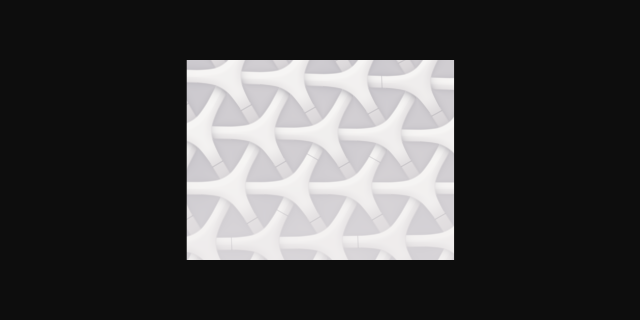
Give the GLSL for this pattern, as a WebGL 2 fragment shader.

```glsl
#version 300 es
precision highp float;
// A pale lattice of three-armed struts woven over each other, in a panel on black.
// Nodes sit on a triangular grid; each arm dives beneath the neighbouring node,
// so the node nearest to a point is always drawn last.

uniform vec2 u_resolution;
out vec4 outColor;

// Layout, in canvas heights
const vec2 PANEL_MIN = vec2(0.5833, 0.1875);
const vec2 PANEL_MAX = vec2(1.4193, 0.8125);
const vec2 GRID_ORIGIN = vec2(0.7266, 0.4115);
const vec2 PITCH = vec2(0.1975, 0.2);
const float CONVERGE = 0.087;    // rows draw together to the right
const float LEAN = 0.008;        // upper rows drift to the left

// Strut shape, in grid pitches
const float ARM_LENGTH = 0.95;
const float ROOT_WIDTH = 0.135;
const float TIP_WIDTH = 0.098;
const float FILLET = 0.05;
const float SEAM_AT = 0.56;
const float SEAM_WIDTH = 0.010;

const vec3 BLACK = vec3(0.05);
const vec3 WHITE = vec3(0.965, 0.96, 0.955);
const vec3 PALE = vec3(0.85, 0.835, 0.845);
const vec3 GAP = vec3(0.80, 0.79, 0.81);
const vec3 SHADOW = vec3(0.60, 0.59, 0.62);
const vec3 HAZE = vec3(0.93, 0.915, 0.92);

const vec2 LIGHT = vec2(-0.5, 0.866);
const float ROW_HEIGHT = 0.8660254;
const vec2 ARMS[3] = vec2[3](vec2(-1.0, 0.0), vec2(0.5, 0.8660254), vec2(0.5, -0.8660254));

float hash(vec2 p) {
  return fract(sin(dot(p, vec2(127.1, 311.7))) * 43758.5453);
}

float noise(vec2 p) {
  vec2 i = floor(p), f = fract(p);
  f = f * f * (3.0 - 2.0 * f);
  return mix(mix(hash(i), hash(i + vec2(1, 0)), f.x),
             mix(hash(i + vec2(0, 1)), hash(i + vec2(1, 1)), f.x), f.y);
}

vec2 nodePosition(vec2 id) {
  return vec2(id.x + 0.5 * id.y, id.y * ROW_HEIGHT);
}

// Three tapered arms joined by a smooth minimum
float strutDistance(vec2 p) {
  float sum = 0.0;
  for (int i = 0; i < 3; i++) {
    float t = clamp(dot(p, ARMS[i]), 0.0, ARM_LENGTH);
    float width = mix(ROOT_WIDTH, TIP_WIDTH, smoothstep(0.0, 0.55, t));
    sum += exp(-(length(p - ARMS[i] * t) - width) / FILLET);
  }
  return -FILLET * log(max(sum, 1e-20));
}

// Rounded shading, a dimmer lower arm and faint joints
vec3 strutColor(vec2 p, float d, vec2 id) {
  float slope = (strutDistance(p + LIGHT * 0.02) - d) / 0.02;
  float rim = smoothstep(-0.13, 0.0, d);
  float dim = smoothstep(0.25, 0.65, dot(p, ARMS[2]));
  float tone = 0.18 - 0.45 * slope * rim + 0.65 * dim + 0.16 * (hash(id) - 0.5);
  tone += 0.25 * smoothstep(-0.025, 0.0, d);
  vec3 color = mix(WHITE, PALE, clamp(tone, 0.0, 1.0));
  for (int i = 0; i < 3; i++) {
    float present = i == 2 ? 0.3 : 0.25 * step(0.8, hash(id + float(i) * 7.3));
    float offset = abs(dot(p, ARMS[i]) - SEAM_AT - 0.05 * (hash(id + 3.1) - 0.5));
    color = mix(color, SHADOW, present * (1.0 - smoothstep(0.0, SEAM_WIDTH * 2.0, offset)));
  }
  return color;
}

vec3 lattice(vec2 uv, float pixel) {
  vec2 q = uv - GRID_ORIGIN;
  q.y /= 1.0 - CONVERGE * q.x;
  q.x += LEAN * q.y / PITCH.y;
  q /= PITCH;
  float aa = pixel / PITCH.x;
  vec2 cell = floor(vec2(q.x - 0.5 * q.y / ROW_HEIGHT, q.y / ROW_HEIGHT));

  // Nearest node and nearest strut edge
  vec2 topId = cell;
  float nearest = 1e3, edge = 1e3;
  for (int k = 0; k < 16; k++) {
    vec2 id = cell + vec2(k % 4 - 1, k / 4 - 1);
    vec2 p = q - nodePosition(id);
    if (length(p) < nearest) { nearest = length(p); topId = id; }
    edge = min(edge, strutDistance(p));
  }

  // Gap behind, then arms passing under the nearest node
  float depth = mix(0.5, 1.0, smoothstep(0.3, 0.7, uv.y));
  vec3 color = mix(GAP, PALE, 0.6 * noise(q * 1.7 + 5.0));
  color = mix(color, SHADOW, 0.22 * depth * exp(-max(edge, 0.0) / 0.05));
  for (int k = 0; k < 16; k++) {
    vec2 id = cell + vec2(k % 4 - 1, k / 4 - 1);
    if (id == topId) continue;
    vec2 p = q - nodePosition(id);
    float d = strutDistance(p);
    color = mix(color, strutColor(p, d, id), 1.0 - smoothstep(-aa, aa, d));
  }

  // Contact shadow, deepest below the node, then the node itself
  vec2 p = q - nodePosition(topId);
  float d = strutDistance(p);
  float contact = depth * mix(0.2, 0.65, smoothstep(0.1, -0.25, p.y)) * exp(-max(d, 0.0) / 0.06);
  color = mix(color, SHADOW, contact * (1.0 - smoothstep(-aa, aa, edge)));
  color = mix(color, strutColor(p, d, topId), 1.0 - smoothstep(-aa, aa, d));
  return mix(color, HAZE, 0.3 * smoothstep(0.55, 0.2, uv.y));
}

void main() {
  vec2 uv = gl_FragCoord.xy / u_resolution.y;
  float pixel = 1.0 / u_resolution.y;
  vec2 outside = max(PANEL_MIN - uv, uv - PANEL_MAX);
  float panel = 1.0 - smoothstep(-0.5 * pixel, 0.5 * pixel, max(outside.x, outside.y));
  outColor = vec4(mix(BLACK, lattice(uv, pixel), panel), 1.0);
}
```
